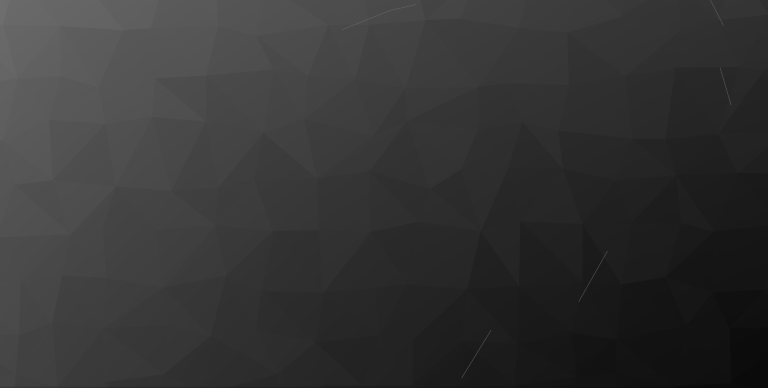
Give the GLSL for this background, as a Shadertoy shader.

```glsl
// A low-poly grey backdrop, light at upper left and near black at lower right.
// A jittered grid is split into triangles, each toned by its centroid plus a
// small random offset; a few faint hairlines lie along some of the creases.

const float CELL = 0.132;               // facet size, in canvas heights
const vec2 GRID_SHIFT = vec2(0.17, 0.066);
const vec2 JITTER = vec2(0.54, 0.46);   // vertex wander, in cells
const float FACET_CONTRAST = 0.017;
const float FLATNESS = 0.6;             // 0 = smooth ramp, 1 = flat facets
const float HAIRLINE_TONE = 0.43;

vec2 hash22(vec2 p) {
    vec3 q = fract(vec3(p.xyx) * vec3(0.1031, 0.1030, 0.0973));
    q += dot(q, q.yzx + 33.33);
    return fract((q.xx + q.yz) * q.zy);
}

// Background tone at p, with x scaled by the canvas aspect
float ramp(vec2 p, float aspect) {
    float u = clamp(p.x / aspect, 0.0, 1.0);
    float d = clamp(1.0 - p.y, 0.0, 1.0);
    float tone = 0.43 - 0.235 * u - 0.17 * d + 0.015 * u * d;
    return tone - 0.10 * u * (1.0 - u) - 0.05 * d * (1.0 - d);
}

// Tone at a point given in cell units
float gridRamp(vec2 q, float aspect) {
    return ramp((q + GRID_SHIFT) * CELL, aspect);
}

// Mesh vertex for a grid node, in cell units
vec2 meshVertex(vec2 node) {
    return node + (hash22(node + 17.0) - 0.5) * JITTER;
}

// Signed distance outside the directed edge a-b
float edgeDistance(vec2 p, vec2 a, vec2 b) {
    vec2 e = normalize(b - a);
    return dot(p - a, vec2(e.y, -e.x));
}

// One facet as (tone * coverage, coverage)
vec2 facet(vec2 p, vec2 a, vec2 b, vec2 c, float pixel, float aspect) {
    float dist = max(edgeDistance(p, a, b),
                 max(edgeDistance(p, b, c), edgeDistance(p, c, a)));
    float coverage = clamp(0.5 - dist / pixel, 0.0, 1.0);
    vec2 center = (a + b + c) / 3.0;
    float offset = (hash22(floor(center * 37.0)).x - 0.5) * FACET_CONTRAST;
    float tone = mix(gridRamp(p, aspect), gridRamp(center, aspect), FLATNESS);
    return vec2(tone + offset, 1.0) * coverage;
}

// Tone of the triangle mesh, each quad cut along its shorter diagonal
float mesh(vec2 p, float pixel, float aspect) {
    vec2 base = floor(p);
    vec2 sum = vec2(gridRamp(p, aspect), 1.0) * 0.001;
    for (int j = -1; j <= 1; j++)
    for (int i = -1; i <= 1; i++) {
        vec2 node = base + vec2(i, j);
        vec2 a = meshVertex(node);
        vec2 b = meshVertex(node + vec2(1, 0));
        vec2 c = meshVertex(node + vec2(1, 1));
        vec2 d = meshVertex(node + vec2(0, 1));
        if (distance(a, c) < distance(b, d)) {
            sum += facet(p, a, b, c, pixel, aspect);
            sum += facet(p, a, c, d, pixel, aspect);
        } else {
            sum += facet(p, a, b, d, pixel, aspect);
            sum += facet(p, b, c, d, pixel, aspect);
        }
    }
    return sum.x / sum.y;
}

float hairline(vec2 p, vec2 a, vec2 b, float pixel) {
    vec2 e = b - a;
    float t = clamp(dot(p - a, e) / dot(e, e), 0.0, 1.0);
    float dist = length(p - a - e * t);
    return clamp(0.5 + (0.0008 - dist) / pixel, 0.0, 1.0);
}

void mainImage(out vec4 fragColor, in vec2 fragCoord) {
    float pixel = 1.0 / iResolution.y;
    float aspect = iResolution.x * pixel;
    vec2 p = fragCoord * pixel;

    float tone = mesh(p / CELL - GRID_SHIFT, pixel / CELL, aspect);

    // Faint light creases
    float crease = hairline(p, vec2(0.883, 0.924), vec2(1.006, 0.973), pixel);
    crease = max(crease, hairline(p, vec2(1.006, 0.973), vec2(1.071, 0.988), pixel));
    crease = max(crease, hairline(p, vec2(1.830, 1.002), vec2(1.864, 0.935), pixel));
    crease = max(crease, hairline(p, vec2(1.856, 0.825), vec2(1.884, 0.730), pixel));
    crease = max(crease, hairline(p, vec2(1.565, 0.352), vec2(1.492, 0.223), pixel));
    crease = max(crease, hairline(p, vec2(1.265, 0.148), vec2(1.190, 0.026), pixel));
    tone = mix(tone, HAIRLINE_TONE, 0.6 * crease);

    // Thin dark rim along the bottom
    tone *= mix(0.85, 1.0, smoothstep(0.001, 0.006, p.y));

    fragColor = vec4(vec3(max(tone, 0.0)), 1.0);
}
```
